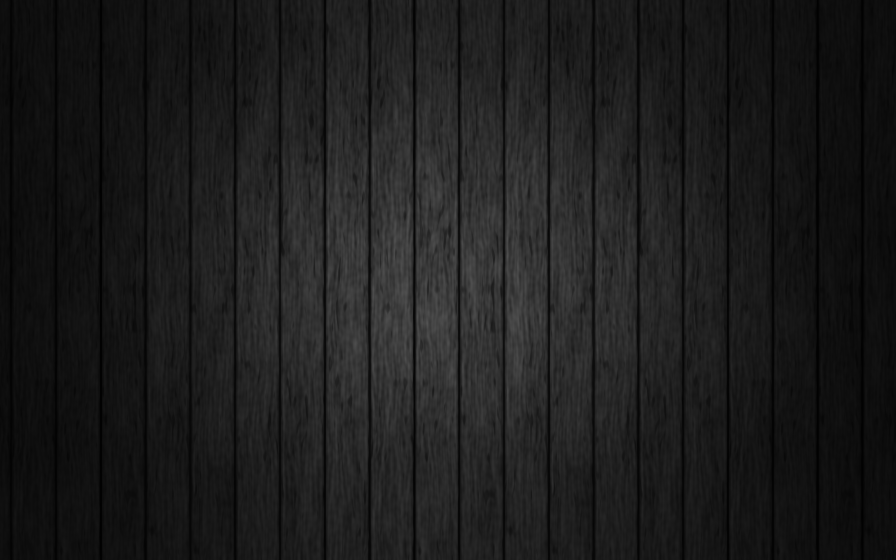
A WebGL 1 fragment shader for this texture:

```glsl
precision highp float;
uniform vec2 u_resolution;

#define PLANKS 20.0
#define BOARD_KINDS 8.0
#define SEAM_OFFSET 0.25
#define SEAM_HALF_WIDTH 0.024
#define SEAM_SHADOW 0.09
#define AMBIENT 0.053
#define GLOW 0.19
#define GLOW_FLOOR 0.40
#define FIBRE_CONTRAST 0.36
#define FLECK_CONTRAST 0.20
#define RING_CONTRAST 0.055
#define TAU 6.2831853

float hash(vec3 p) {
  p = fract(p * vec3(0.1031, 0.1137, 0.0973));
  p += dot(p, p.yzx + 33.33);
  return fract((p.x + p.y) * p.z);
}

float cornerSlope(vec2 cell, vec2 offset, float rows, float seed) {
  cell.y = mod(cell.y, rows);
  float angle = TAU * hash(vec3(cell, seed));
  return dot(vec2(cos(angle), sin(angle)), offset);
}

// Gradient noise that wraps vertically after a whole number of rows
float grainNoise(vec2 uv, vec2 cells, float seed) {
  vec2 p = uv * cells;
  vec2 cell = floor(p);
  vec2 f = p - cell;
  vec2 blend = f * f * f * (f * (f * 6.0 - 15.0) + 10.0);
  vec2 right = vec2(1.0, 0.0);
  vec2 up = vec2(0.0, 1.0);
  float low = mix(cornerSlope(cell, f, cells.y, seed),
                  cornerSlope(cell + right, f - right, cells.y, seed), blend.x);
  float high = mix(cornerSlope(cell + up, f - up, cells.y, seed),
                   cornerSlope(cell + 1.0, f - 1.0, cells.y, seed), blend.x);
  return mix(low, high, blend.y);
}

// Relative brightness of one board; uv.x runs across it, uv.y along it
float boardTone(vec2 uv, float kind) {
  float seed = 11.0 + kind * 7.0;
  float bend = grainNoise(uv, vec2(1.6, 7.0), seed);
  vec2 bent = uv + vec2(0.09 * bend, 0.0);

  float fibre = 0.6 * grainNoise(bent, vec2(8.0, 7.0), seed + 1.0)
              + grainNoise(bent, vec2(17.0, 22.0), seed + 2.0);
  float fleck = grainNoise(bent, vec2(13.0, 84.0), seed + 3.0);
  float blotch = grainNoise(uv, vec2(2.0, 6.0), seed + 4.0);

  // Arched growth rings, stronger on some boards
  float figure = smoothstep(0.2, 0.8, hash(vec3(kind, 3.0, 5.0)));
  float rings = sin(TAU * (5.0 * uv.x + 2.6 * bend)) * (0.3 + 0.7 * figure);

  // Thin dark cracks gathered in the darker patches
  float crackNoise = grainNoise(bent, vec2(11.0, 30.0), seed + 5.0);
  float crack = smoothstep(0.28, 0.6, crackNoise - 0.4 * blotch);

  float tone = 1.0 + FIBRE_CONTRAST * fibre + FLECK_CONTRAST * fleck
             + 0.2 * blotch + RING_CONTRAST * rings;
  tone *= 0.93 + 0.14 * hash(vec3(kind, 9.0, 2.0));
  return tone * (1.0 - 0.35 * crack);
}

// Dark gap with a soft shadow, a worn edge and a faint lit lip
float seamTone(float across, float y, float seam) {
  float wear = grainNoise(vec2(0.5, y), vec2(1.0, 40.0), 90.0 + seam);
  float side = fract(across + 0.5) - 0.5 + 0.005 * wear;
  float edge = abs(side);
  float pixel = PLANKS / u_resolution.x;
  float depth = 0.45 + 0.4 * hash(vec3(seam, 4.0, 8.0));
  float width = SEAM_HALF_WIDTH * (1.0 + 0.3 * wear);
  float gap = 1.0 - smoothstep(width - 0.5 * pixel, width + 0.5 * pixel, edge);
  float shadow = 1.0 - smoothstep(0.0, SEAM_SHADOW, edge);
  float lip = 1.0 - smoothstep(0.0, 0.035, abs(side - 0.08));
  return (1.0 - depth * gap) * (1.0 - 0.4 * shadow) + 0.1 * lip;
}

void main() {
  vec2 uv = gl_FragCoord.xy / u_resolution;
  float across = uv.x * PLANKS - SEAM_OFFSET;
  float board = mod(floor(across), PLANKS);
  float seam = mod(floor(across + 0.5), PLANKS);

  float tone = boardTone(vec2(fract(across), uv.y), mod(board, BOARD_KINDS));
  tone *= seamTone(across, uv.y, seam);

  // Periodic central light, dim toward all edges
  vec2 swell = 0.5 - 0.5 * cos(TAU * uv);
  float light = AMBIENT + GLOW * swell.x * mix(GLOW_FLOOR, 1.0, swell.y);

  gl_FragColor = vec4(vec3(clamp(light * tone, 0.0, 1.0)), 1.0);
}
```
